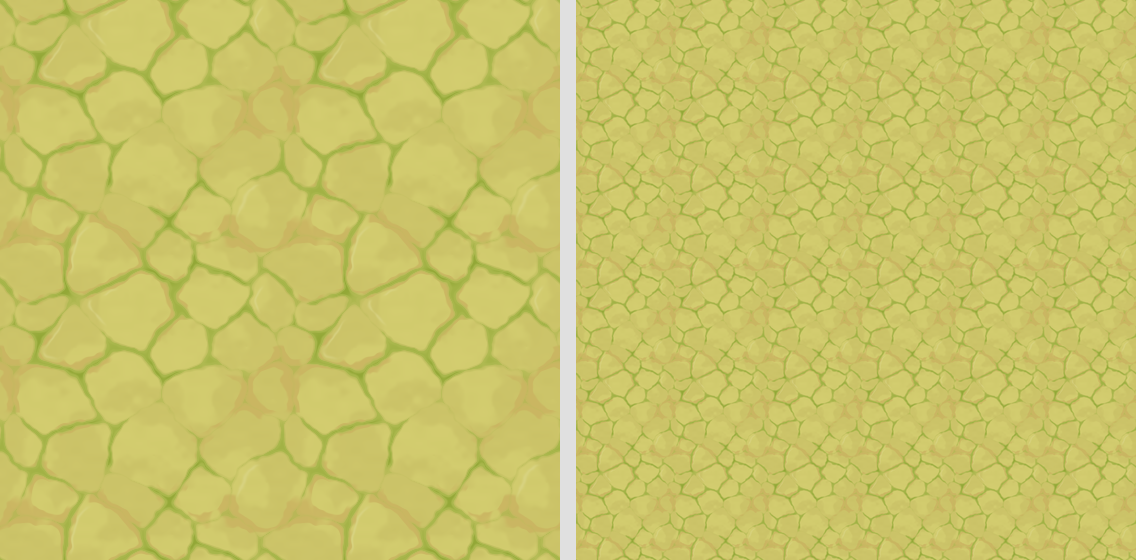
Left: one tile. Right: repeated 3 by 3.
Reproduce this texture procedurally as a three.js fragment shader.

```glsl
// Painted mossy cobblestones: a wrapping patch of rounded stones, repeated 2 by 2.
// Stones are cells of a weighted Voronoi diagram on a staggered, jittered grid;
// a smooth minimum of the edge distances rounds corners and widens the moss there.

varying vec2 vUv;

const float REPEATS = 2.0;
const vec2 GRID = vec2(4.0, 6.0);   // stones per patch; the row count must be even
const float JITTER = 0.62;
const float SIZE_SPREAD = 0.024;
const float ROUNDING = 0.0115;

const vec3 STONE = vec3(0.798, 0.766, 0.408);
const vec3 STONE_LIT = vec3(0.822, 0.797, 0.430);
const vec3 TAN = vec3(0.792, 0.705, 0.378);
const vec3 OLIVE = vec3(0.730, 0.732, 0.350);
const vec3 MOSS = vec3(0.660, 0.715, 0.295);
const vec3 MOSS_DARK = vec3(0.565, 0.650, 0.205);
const vec3 GLINT = vec3(0.860, 0.842, 0.545);

float hash(vec2 p, float seed) {
  return fract(sin(dot(p, vec2(127.1, 311.7)) + seed * 74.7) * 43758.545);
}

vec2 wrapCell(vec2 cell, vec2 period) {
  return floor(mod(cell + 0.5, period));
}

// Value noise with a whole number of cells per patch.
float noise(vec2 p, vec2 period, float seed) {
  vec2 i = floor(p * period);
  vec2 f = fract(p * period);
  f = f * f * (3.0 - 2.0 * f);
  float a = hash(wrapCell(i, period), seed);
  float b = hash(wrapCell(i + vec2(1.0, 0.0), period), seed);
  float c = hash(wrapCell(i + vec2(0.0, 1.0), period), seed);
  float d = hash(wrapCell(i + vec2(1.0, 1.0), period), seed);
  return mix(mix(a, b, f.x), mix(c, d, f.x), f.y);
}

float brush(vec2 p, float n, float seed) {
  return 0.55 * noise(p, vec2(n), seed) + 0.3 * noise(p, vec2(2.0 * n), seed + 1.0)
       + 0.15 * noise(p, vec2(5.0 * n), seed + 2.0);
}

// Centre (xy) and weight (z) of the stone in a grid cell.
vec3 stoneAt(vec2 cell) {
  vec2 id = wrapCell(cell, GRID);
  vec2 shift = JITTER * (vec2(hash(id, 1.0), hash(id, 2.0)) - 0.5);
  shift.x += 0.5 * mod(id.y, 2.0) - 0.25;
  return vec3((cell + 0.5 + shift) / GRID, SIZE_SPREAD * hash(id, 3.0));
}

float power(vec2 p, vec3 stone) {
  vec2 r = p - stone.xy;
  return dot(r, r) - stone.z;
}

// Returns the rounded edge distance; also gives the cell and centre of the stone.
float cobbles(vec2 p, out vec2 cell, out vec2 centre) {
  vec2 home = floor(p * GRID);
  vec3 own = vec3(0.0);
  float best = 10.0;
  cell = home;
  for (int y = -3; y <= 3; y++) {
    for (int x = -2; x <= 2; x++) {
      vec2 c = home + vec2(float(x), float(y));
      vec3 s = stoneAt(c);
      float w = power(p, s);
      if (w < best) { best = w; cell = c; own = s; }
    }
  }
  centre = own.xy;
  float sum = 0.0;
  for (int y = -3; y <= 3; y++) {
    for (int x = -2; x <= 2; x++) {
      vec2 c = home + vec2(float(x), float(y));
      if (distance(c, cell) < 0.5) continue;
      vec3 s = stoneAt(c);
      float edge = (power(p, s) - best) / (2.0 * max(distance(s.xy, own.xy), 0.01));
      sum += exp(-edge / ROUNDING);
    }
  }
  return -ROUNDING * log(max(sum, 1e-9));
}

// 1 inside the limit, fading to 0 over the softness.
float below(float limit, float softness, float d) {
  return 1.0 - smoothstep(limit, limit + softness, d);
}

void main() {
  vec2 p = vUv * REPEATS;

  // Hand-drawn wobble of the outlines
  vec2 wobble = vec2(brush(p, 8.0, 11.0), brush(p, 8.0, 15.0)) - 0.5;
  vec2 cell, centre;
  float d = cobbles(p + 0.060 * wobble, cell, centre);
  vec2 id = wrapCell(cell, GRID);
  vec2 dir = normalize(p - centre + 1e-4);
  float rough = noise(p, vec2(48.0), 18.0) - 0.5;

  // Stone faces: flat brush patches and a faint tint per stone
  float patches = brush(p, 7.0, 20.0) + 0.10 * (hash(id, 5.0) - 0.5) - 0.05 * dir.y;
  vec3 color = mix(STONE, STONE_LIT, smoothstep(0.40, 0.56, patches));
  color += 0.012 * (noise(p, vec2(22.0, 36.0), 25.0) - 0.5);

  // Broken tan rims with brushed inner edges
  float worn = smoothstep(0.49, 0.58, brush(p, 7.0, 30.0));
  float reach = 0.007 + 0.016 * noise(p, vec2(17.0), 34.0) + 0.008 * rough;
  color = mix(color, TAN, 0.85 * worn * below(reach, 0.006, d));

  // Pale glints along one side of a few stones
  float band = exp(-pow((d - 0.026 - 0.006 * rough) / 0.005, 2.0));
  float side = smoothstep(0.55, 0.9, dot(dir, normalize(vec2(-1.0, 0.35))));
  float streak = smoothstep(0.25, 0.6, noise(p, vec2(20.0), 40.0));
  color = mix(color, GLINT, 0.6 * band * side * streak * step(0.76, hash(id, 6.0)));

  // Mossy joints: thin and faded in places, thick and dark in others
  float growth = smoothstep(0.34, 0.64, brush(p, 7.0, 50.0));
  float moss = d + 0.0045 - 0.0095 * growth + 0.005 * rough;
  float strength = mix(0.40, 1.0, growth);
  float shade = smoothstep(0.35, 0.65, noise(p, vec2(13.0), 58.0));
  color = mix(color, OLIVE, 0.85 * strength * below(0.0025, 0.0075, moss));
  color = mix(color, MOSS, strength * below(0.0, 0.0035, moss));
  color = mix(color, MOSS_DARK, strength * mix(0.25, 0.9, shade) * below(-0.008, 0.0065, moss));

  gl_FragColor = vec4(color, 1.0);
}
```
